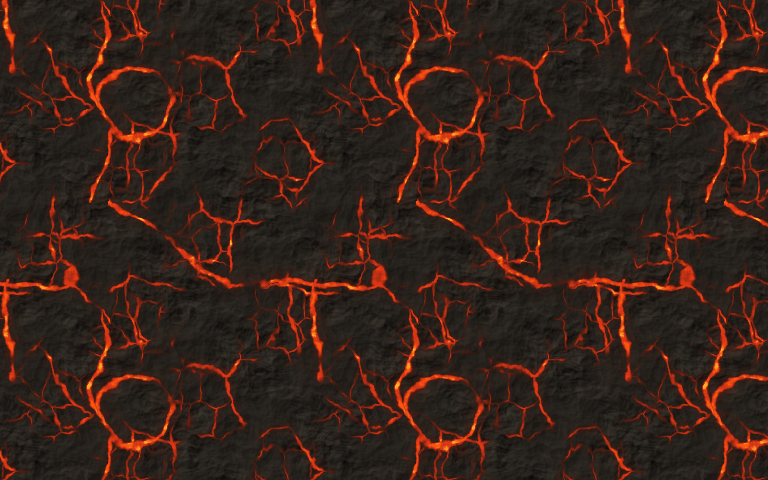
This texture is drawn by a Shadertoy shader. Its source:

```glsl
// Dark volcanic rock split by glowing lava cracks, as a seamless square tile.
// A winding trunk carries the brightest lava; finer cracks are borders of wrapped
// cellular noise. Layered periodic sines bend both, and cell slopes light the rock.

const float TAU = 6.28319;

vec2 hash2(vec2 p) {
    vec3 q = fract(p.xyx * vec3(0.1031, 0.1030, 0.0973));
    q += dot(q, q.yzx + 33.33);
    return fract((q.xx + q.yz) * q.zy);
}

// Signed offset to the closest repeat
vec2 wrap(vec2 v) { return fract(v + 0.5) - 0.5; }

// Cellular noise wrapping every n cells: x = distance to the nearest seed
// in cells, y = distance to the nearest border in tiles.
vec2 cells(vec2 p, float n) {
    vec2 g = floor(p * n), f = p * n - g;
    vec2 near = vec2(8.0), next = vec2(9.0);
    for (int j = -1; j <= 1; j++)
    for (int i = -1; i <= 1; i++) {
        vec2 o = vec2(i, j);
        vec2 r = o + 0.1 + 0.8 * hash2(mod(g + o, n) + n * 3.0) - f;
        if (dot(r, r) < dot(near, near)) { next = near; near = r; }
        else if (dot(r, r) < dot(next, next)) next = r;
    }
    float border = 0.5 * dot(near + next, normalize(next - near));
    return vec2(length(near), border / n);
}

// Layered sines; the integer matrix turns each octave yet keeps the period.
float wave(vec2 p, float f) {
    float sum = 0.0, amp = 0.5;
    p *= f;
    for (int i = 0; i < 4; i++) {
        sum += amp * sin(TAU * p.x + 1.3) * sin(TAU * p.y + 0.4);
        p = mat2(1, 2, -2, 1) * p;
        amp *= 0.45;
    }
    return sum;
}

// Craggy height of the rock
float relief(vec2 p) {
    float h = 0.0, n = 9.0;
    for (int i = 0; i < 4; i++) {
        h += cells(p, n).x / n;
        n *= 2.0;
    }
    return h;
}

// Distance to the trunk: a falling ramp that levels out, a winding upright
// vein, a short side vein and a closed loop.
float trunk(vec2 p) {
    float t = fract(p.x - 0.36);
    float level = max(0.91 - 0.72 * t, 0.635) - 0.8 * max(t - 0.86, 0.0);
    float ramp = abs(wrap(vec2(p.y - level)).x) * (t < 0.38 ? 0.81 : 1.0);
    vec2 u = wrap(p - vec2(0.33 + 0.025 * sin(TAU * (3.0 * p.y - 0.05)), 0.23));
    vec2 s = wrap(p - vec2(0.03, 0.49));
    float upright = length(vec2(u.x, max(abs(u.y) - 0.32, 0.0)));
    float side = length(vec2(s.x, max(abs(s.y) - 0.16, 0.0)));
    float ring = abs(length(wrap(p - vec2(0.438, 0.218))) - 0.115);
    return min(min(ramp, upright), min(side, ring));
}

void mainImage(out vec4 fragColor, in vec2 fragCoord) {
    const float tileSize = 0.6417;   // in canvas heights
    vec2 p = fragCoord / iResolution.y / tileSize;
    float pixel = 1.0 / (iResolution.y * tileSize);

    // Broad bends, then fine crinkles
    vec2 bent = p + 0.03 * vec2(wave(p, 2.0), wave(p + 0.37, 2.0));
    bent += 0.010 * vec2(wave(p, 7.0), wave(p + 0.61, 7.0));
    bent += 0.004 * vec2(wave(p, 17.0), wave(p + 0.23, 17.0));

    // Rock lit from one side, with glossier patches
    vec2 toLight = vec2(-0.004, 0.005);
    float slope = (relief(bent) - relief(bent + toLight)) / length(toLight);
    float gloss = smoothstep(-0.3, 0.4, wave(p + 0.45, 2.0));
    vec3 rock = vec3(0.140, 0.126, 0.108) * (1.0 + mix(0.09, 0.19, gloss) * slope);

    // Teardrop pool of lava, once per tile
    vec2 c = wrap(bent - vec2(0.225, 0.675));
    float pool = length(c * vec2(1.0, 0.6)) + 0.15 * c.y - 0.025;
    float heat = 0.88 * (1.0 - smoothstep(-0.010, 0.004, pool));

    // Trunk, then two finer, dimmer and more broken sets of cracks
    float flecks = 2.0 * cells(bent, 37.0).x;
    float n = 5.0, width = 0.0095, bias = -0.75;
    for (int i = 0; i < 3; i++) {
        float flow = smoothstep(bias, bias + 0.65, wave(p + 0.3 * float(i), 2.0));
        float d = i == 0 ? trunk(bent) : cells(bent, n).y;
        float lip = width * (0.35 + 0.65 * flow) * (1.0 + 0.7 * wave(p, 9.0));
        float core = 1.0 - smoothstep(0.25 * lip, lip + pixel, d);
        float halo = 0.26 * flecks * exp(-d / (2.0 * width));
        heat = max(heat, flow * (core * (0.92 - 0.17 * float(i)) + halo));
        if (i > 0) n = 11.0;
        width *= 0.62;
        bias = -0.22 + 0.12 * float(i);
    }
    heat *= 0.95 + 0.4 * wave(p + 0.2, 13.0);

    // Scorched rim, red lava, then orange and yellow hot spots
    float hot = smoothstep(0.85, 1.1, heat) * smoothstep(0.1, 0.4, wave(p + 0.15, 5.0));
    vec3 color = mix(rock, vec3(0.30, 0.11, 0.07), clamp(heat / 0.3, 0.0, 1.0));
    color = mix(color, vec3(0.86, 0.21, 0.08), clamp((heat - 0.3) / 0.55, 0.0, 1.0));
    color = mix(color, vec3(0.96, 0.34, 0.06), smoothstep(0.95, 1.25, heat));
    color = mix(color, vec3(1.0, 0.68, 0.14), hot);

    fragColor = vec4(clamp(color, 0.0, 1.0), 1.0);
}
```
